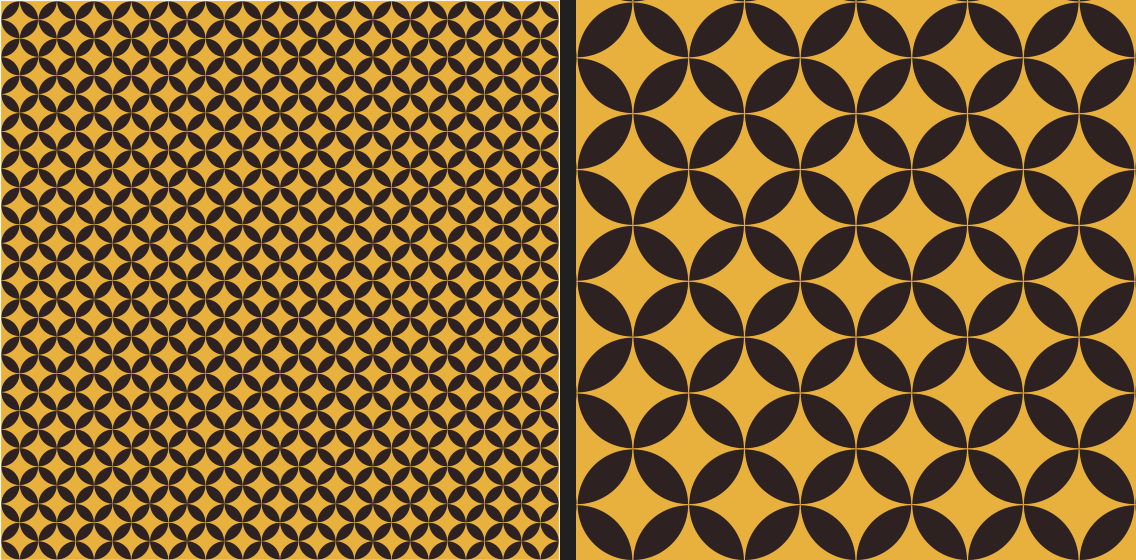
Left, the full canvas; right, a detail of the centre.
Reproduce this pattern procedurally as a Shadertoy shader.

```glsl
const float REPEATS = 15.0;                  // circles across and down
const float RADIUS = 0.495;                  // in cells; below 0.5 leaves a hairline between petals
const float SOFTNESS = 0.65;                 // half width of an edge, in pixels
const vec2 SHEET_MIN = vec2(0.0020, 0.0005); // lower left corner of the printed sheet
const vec2 SHEET_MAX = vec2(0.9980, 0.9980); // upper right corner
const vec3 GOLD = vec3(0.91, 0.69, 0.24);
const vec3 DARK = vec3(0.18, 0.13, 0.13);
const vec3 PAPER = vec3(0.98, 0.97, 0.94);

// Signed distance to the nearest circle of a grid with one circle per cell
float circleGrid(vec2 p) {
    return length(fract(p) - 0.5) - RADIUS;
}

// Petals are the overlap of two circle grids offset by half a cell
float petals(vec2 p) {
    return max(circleGrid(p), circleGrid(p + 0.5));
}

float boxDistance(vec2 p, vec2 low, vec2 high) {
    vec2 d = max(low - p, p - high);
    return max(d.x, d.y);
}

// Coverage of a shape from its signed distance
float fill(float d, float edge) {
    return 1.0 - smoothstep(-edge, edge, d);
}

void mainImage(out vec4 fragColor, in vec2 fragCoord) {
    vec2 uv = fragCoord / iResolution.xy;
    vec2 cells = REPEATS * (uv - SHEET_MIN) / (SHEET_MAX - SHEET_MIN);
    float edge = SOFTNESS / min(iResolution.x, iResolution.y);

    vec3 color = mix(GOLD, DARK, fill(petals(cells), edge * REPEATS));

    // Narrow paper margin around the sheet
    color = mix(PAPER, color, fill(boxDistance(uv, SHEET_MIN, SHEET_MAX), edge));
    fragColor = vec4(color, 1.0);
}
```
